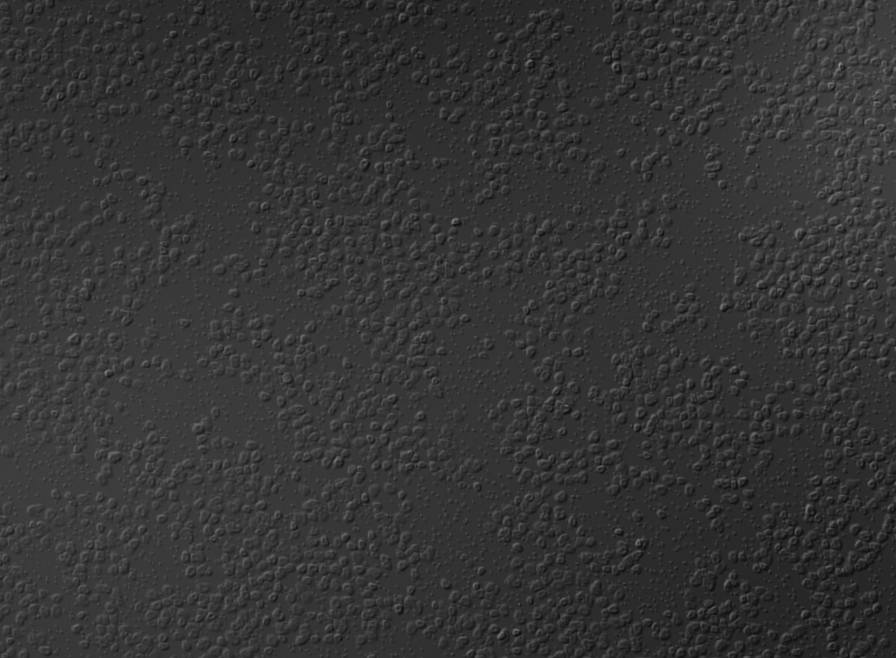
Reproduce this texture procedurally as a WebGL 1 fragment shader.

```glsl
precision highp float;

// Relief-lit field of small round cells and fine granules on a dark grey ground.
// Scattered domes form a height field; its slope along one light direction
// shades an unevenly lit background.

uniform vec2 u_resolution;

const vec2 LIGHT_DIR = vec2(-0.71, 0.70);
const float SLOPE_STEP = 0.0017;
const float HIGHLIGHT_GAIN = 0.170;
const float SHADOW_GAIN = 0.112;
const float BASE_LIGHT = 0.190;

float hash(vec2 p) {
  vec3 q = fract(vec3(p.xyx) * 0.1031);
  q += dot(q, q.yzx + 33.33);
  return fract((q.x + q.y) * q.z);
}

vec2 hash2(vec2 p) {
  return vec2(hash(p + 17.3), hash(p + 71.9));
}

float noise(vec2 p) {
  vec2 i = floor(p);
  vec2 f = fract(p);
  f = f * f * (3.0 - 2.0 * f);
  float low = mix(hash(i), hash(i + vec2(1.0, 0.0)), f.x);
  float high = mix(hash(i + vec2(0.0, 1.0)), hash(i + vec2(1.0, 1.0)), f.x);
  return mix(low, high, f.y);
}

// Cell crowding: small ragged clusters separated by open lanes, 0 to 1.
float crowding(vec2 p) {
  float n = 0.5 * noise(p * 11.0 + 5.0) + 0.5 * noise(p * 25.0 + 40.0);
  return smoothstep(0.32, 0.54, n);
}

// Rounded dome with an uneven outline and sometimes a central dimple.
float dome(vec2 d, float radius, float seed) {
  float angle = atan(d.y, d.x + 1e-6);
  float wave = 0.13 * sin(2.0 * angle + seed * 40.0)
             + 0.07 * sin(3.0 * angle + seed * 90.0);
  float r = length(d) / (radius * (1.0 + wave));
  float body = 1.0 - smoothstep(0.42, 1.05, r);
  return body - 0.32 * seed * seed * (1.0 - smoothstep(0.0, 0.6, r));
}

// Jittered grid of domes; clustered = 1 follows the crowding, 0 is even.
float scatter(vec2 p, float spacing, vec2 radii, float share,
              float clustered, float layer) {
  vec2 base = floor(p / spacing);
  float height = 0.0;
  for (int y = -1; y <= 1; y++) {
    for (int x = -1; x <= 1; x++) {
      vec2 id = base + vec2(float(x), float(y));
      vec2 key = id + layer * 131.0;
      vec2 center = (id + 0.5 + 0.8 * (hash2(key) - 0.5)) * spacing;
      vec2 d = p - center;
      if (dot(d, d) < radii.y * radii.y * 1.8) {
        float presence = share * mix(1.0, crowding(center), clustered);
        if (hash(key + 5.7) < presence) {
          float size = mix(radii.x, radii.y, hash(key + 29.1));
          float strength = 0.60 + 0.55 * hash(key + 53.3);
          strength += step(0.98, hash(key + 83.7)) * 0.6;
          height = max(height, strength * dome(d, size, hash(key + 47.7)));
        }
      }
    }
  }
  return height;
}

float surface(vec2 p) {
  float cells = scatter(p, 0.0200, vec2(0.0074, 0.0114), 0.82, 1.0, 1.0);
  cells = max(cells, scatter(p + 0.011, 0.0220, vec2(0.0066, 0.0110), 0.62, 1.0, 2.0));
  cells = max(cells, scatter(p, 0.19, vec2(0.013, 0.017), 0.12, 0.0, 3.0));
  float granules = scatter(p, 0.0092, vec2(0.0022, 0.0044), 0.50, 0.0, 4.0);
  float wrinkles = cells * (0.50 * noise(p * 270.0) + 0.35 * noise(p * 150.0) - 0.42);
  return max(cells + wrinkles, 0.36 * granules);
}

float spot(vec2 uv, vec2 center, vec2 spread) {
  vec2 d = (uv - center) / spread;
  return exp(-dot(d, d));
}

float illumination(vec2 uv) {
  float light = BASE_LIGHT;
  light += 0.050 * spot(uv, vec2(0.04, 0.32), vec2(0.38, 0.42));
  light += 0.068 * spot(uv, vec2(1.0, 0.84), vec2(0.20, 0.32));
  light += 0.014 * spot(uv, vec2(0.48, 0.45), vec2(0.28, 0.30));
  light -= 0.036 * spot(uv, vec2(0.46, 1.05), vec2(0.40, 0.24));
  light -= 0.042 * spot(uv, vec2(0.92, 0.0), vec2(0.34, 0.36));
  return light;
}

void main() {
  vec2 uv = gl_FragCoord.xy / u_resolution;
  vec2 p = gl_FragCoord.xy / u_resolution.y;

  // Faces turned toward the light fall off along its direction.
  vec2 offset = LIGHT_DIR * SLOPE_STEP;
  float slope = surface(p - offset) - surface(p + offset);
  float relief = HIGHLIGHT_GAIN * max(slope, 0.0) + SHADOW_GAIN * min(slope, 0.0);
  float contrast = mix(0.85, 1.20, uv.x);

  float grain = 0.012 * (noise(p * 360.0 + 9.0) - 0.5);
  float shade = illumination(uv) + contrast * relief + grain;
  gl_FragColor = vec4(vec3(clamp(shade, 0.08, 0.65)), 1.0);
}
```
